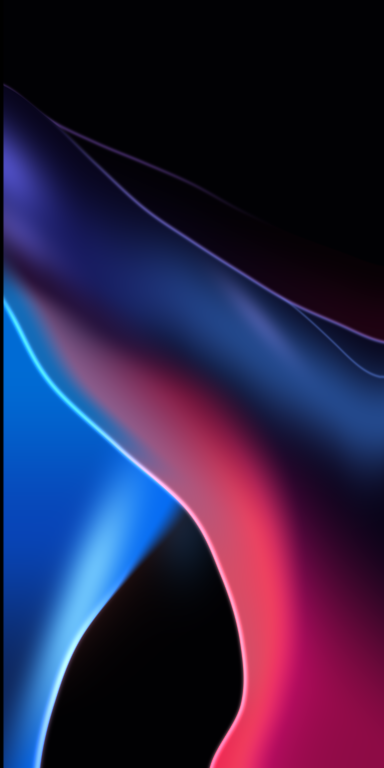
Write a Shadertoy shader that draws this background.

```glsl
const int KNOTS = 9;

// Smooth curve through evenly spaced knots, t in 0..1
float spline(float k[KNOTS], float t) {
    float s = clamp(t, 0.0, 1.0) * float(KNOTS - 1);
    int i = min(int(s), KNOTS - 2);
    float f = s - float(i);
    float a = k[max(i - 1, 0)], b = k[i], c = k[i + 1], d = k[min(i + 2, KNOTS - 1)];
    return b + 0.5 * f * (c - a + f * (2.0 * a - 5.0 * b + 4.0 * c - d + f * (3.0 * (b - c) + d - a)));
}

// Approximate signed distance of v from the curve; span is the length of its axis
float curveGap(float k[KNOTS], float t, float span, float v) {
    float e = 0.01;
    float slope = (spline(k, t + e) - spline(k, t - e)) / (2.0 * e * span);
    return (v - spline(k, t)) / sqrt(1.0 + slope * slope);
}

float bell(float x, float width) {
    float q = x / width;
    return exp(-q * q);
}

// Soft ellipse turned by an angle
float glow(vec2 p, vec2 center, vec2 radius, float angle) {
    vec2 d = p - center;
    float c = cos(angle), s = sin(angle);
    d = vec2(c * d.x + s * d.y, c * d.y - s * d.x) / radius;
    return exp(-dot(d, d));
}

float cover(float gap, float blur) {
    return smoothstep(-blur, blur, gap);
}

// Dim sheet behind the ribbon
vec3 veilColor(vec2 p, float depth) {
    vec3 tint = mix(vec3(0.035, 0.015, 0.09), vec3(0.12, 0.01, 0.07), smoothstep(0.4, 1.0, p.x));
    return tint * (0.25 + 0.75 * smoothstep(0.0, 0.18, depth));
}

// Blue upper ribbon
vec3 ribbonColor(vec2 p, float depth) {
    vec3 color = vec3(0.025, 0.012, 0.085);
    vec3 blue = mix(vec3(0.06, 0.08, 0.27), vec3(0.11, 0.27, 0.46), smoothstep(0.15, 0.65, p.x));
    float center = mix(0.20, 0.14, smoothstep(0.2, 0.5, p.x)) + 0.06 * smoothstep(0.6, 1.0, p.x);
    color += blue * bell(depth - center, 0.125);
    color += vec3(0.22, 0.21, 0.40) * glow(p, vec2(0.01, 1.57), vec2(0.14, 0.07), -0.9);
    color += vec3(0.19, 0.18, 0.33) * glow(p, vec2(0.02, 1.41), vec2(0.16, 0.05), -0.7);
    color += vec3(0.15, 0.11, 0.17) * glow(p, vec2(0.67, 1.17), vec2(0.14, 0.03), -0.85);
    return color;
}

// Crimson body of the lower ribbon, fading into shade
vec3 crimsonShade(vec2 p, float beyond) {
    float below = 1.462 - 0.84 * p.x - p.y;
    vec3 color = vec3(0.52, 0.03, 0.18) * smoothstep(-0.05, 0.6, below);
    float rim = exp(-max(beyond, 0.0) / 0.09) * (1.0 - smoothstep(0.7, 1.05, p.y));
    return color + vec3(0.30, 0.01, 0.20) * rim;
}

vec3 pinkColor(float y, float across, float offset) {
    vec3 inner = mix(vec3(0.84, 0.30, 0.40), vec3(0.54, 0.39, 0.58), smoothstep(0.45, 0.95, y));
    vec3 outer = mix(vec3(0.95, 0.25, 0.37), vec3(0.52, 0.09, 0.25), smoothstep(0.6, 1.02, y));
    outer = mix(outer, vec3(0.16, 0.08, 0.24), smoothstep(0.95, 1.15, y));
    inner = mix(vec3(0.93, 0.17, 0.33), inner, smoothstep(0.0, 0.3, y));
    vec3 color = mix(inner, outer, smoothstep(0.1, 1.0, across));
    float cool = (1.0 - smoothstep(0.03, 0.11, offset)) * smoothstep(0.72, 0.95, y);
    return mix(color, vec3(0.08, 0.42, 0.72), cool);
}

// Luminous blue sheet
vec3 sheetColor(vec2 p) {
    vec3 color = mix(vec3(0.05, 0.15, 0.37), vec3(0.03, 0.27, 0.72), smoothstep(0.2, 0.65, p.y));
    color = mix(color, vec3(0.0, 0.42, 0.83), smoothstep(0.6, 1.05, p.y));
    float side = p.x - 0.06 - 0.36 * p.y;
    color = mix(color, vec3(0.02, 0.42, 0.95), smoothstep(-0.12, 0.06, side));
    float shine = smoothstep(-0.05, 0.4, p.y) * (1.0 - smoothstep(0.5, 0.88, p.y));
    return mix(color, vec3(0.46, 0.80, 1.0), 0.9 * shine * bell(side, 0.065));
}

void mainImage(out vec4 fragColor, in vec2 fragCoord) {
    vec2 p = fragCoord / iResolution.xy * vec2(1.0, 2.0);
    float aa = 1.2 / iResolution.x;

    // Curves: the first two run along x, the others up to height 4/3
    float veil[KNOTS] = float[](1.781, 1.69, 1.628, 1.576, 1.521, 1.453, 1.396, 1.349, 1.307);
    float crest[KNOTS] = float[](1.781, 1.693, 1.573, 1.458, 1.372, 1.292, 1.216, 1.159, 1.109);
    float edge[KNOTS] = float[](0.547, 0.628, 0.625, 0.576, 0.49, 0.305, 0.13, 0.034, -0.047);
    float ridge[KNOTS] = float[](0.646, 0.70, 0.732, 0.727, 0.693, 0.617, 0.49, 0.26, 0.03);
    float fold[KNOTS] = float[](0.104, 0.141, 0.208, 0.333, 0.458, 0.53, 0.58, 0.62, 0.65);
    float span = 4.0 / 3.0;
    float h = p.y / span;
    float veilGap = -curveGap(veil, p.x, 1.0, p.y);
    float crestGap = -curveGap(crest, p.x, 1.0, p.y);
    float edgeGap = curveGap(edge, h, span, p.x);
    float foldGap = curveGap(fold, h, span, p.x);
    float offset = p.x - spline(edge, h);
    float beyond = p.x - spline(ridge, h);

    // Upper layers
    vec3 color = mix(vec3(0.004, 0.002, 0.015), veilColor(p, veilGap), cover(veilGap, aa));
    color += vec3(0.20, 0.13, 0.30) * bell(veilGap, 0.005) * (1.0 - smoothstep(0.3, 0.75, p.x));
    color = mix(color, ribbonColor(p, crestGap), cover(crestGap, aa));
    color += vec3(0.27, 0.25, 0.45) * bell(crestGap, 0.005) * smoothstep(0.05, 0.4, p.x);
    float seam = crestGap - 0.09 * smoothstep(0.72, 1.0, p.x);
    color += vec3(0.13, 0.17, 0.27) * bell(seam, 0.004) * smoothstep(0.7, 0.8, p.x);

    // Pink ribbon
    color += crimsonShade(p, beyond) * cover(edgeGap, aa);
    float soft = mix(0.055, 0.14, smoothstep(0.4, 1.1, p.y));
    float body = (1.0 - smoothstep(-soft, soft, beyond - 0.015)) * (1.0 - smoothstep(1.2, 1.42, p.y));
    float across = offset / max(offset - beyond, 0.02);
    color = mix(color, pinkColor(p.y, across, offset), body);

    // Hollow and blue sheet inside the edge
    vec3 hollow = vec3(0.003, 0.002, 0.01);
    hollow += vec3(0.11, 0.05, 0.045) * exp(-max(foldGap, 0.0) / 0.06) * smoothstep(0.1, 0.4, p.y);
    hollow += vec3(0.03, 0.10, 0.17) * glow(p, vec2(0.48, 0.62), vec2(0.08, 0.13), 0.0);
    float blur = mix(aa, 0.035, smoothstep(0.4, 0.7, p.y));
    vec3 inside = mix(sheetColor(p), hollow, cover(foldGap, blur));
    inside += vec3(0.45, 0.35, 0.50) * bell(foldGap + 0.006, 0.010) * (1.0 - smoothstep(0.2, 0.6, p.y));
    color = mix(inside, color, max(cover(edgeGap, aa), smoothstep(1.25, 1.35, p.y)));

    // Bright rim and dark margin
    vec3 rim = mix(vec3(0.55, 0.35, 0.42), vec3(0.25, 0.50, 0.55), smoothstep(0.6, 0.95, p.y));
    color += rim * bell(edgeGap - 0.003, 0.007) * (1.0 - smoothstep(1.15, 1.3, p.y));
    color *= cover(p.x - 0.009, aa);
    fragColor = vec4(clamp(color, 0.0, 1.0), 1.0);
}
```
